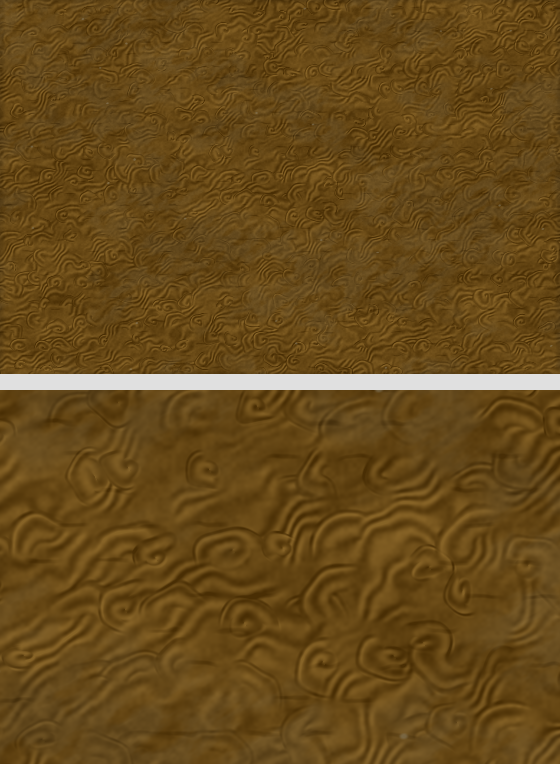
Top, the full canvas; bottom, a detail of the centre.
This pattern is drawn by a WebGL 1 fragment shader. Its source:

```glsl
precision highp float;
// Old gold brocade: embossed cloud scrolls, crescents and broken waves under worn, dusky smudges.

uniform vec2 u_resolution;

#define SCROLL_SIZE 0.056
#define RING_PERIOD 0.0165
#define BAND_PERIOD 0.019
#define BAND_WARP 0.062
#define RELIEF 0.20
#define SLOPE 0.15
#define BLOTCH 0.48
#define DARK_GOLD vec3(0.285, 0.180, 0.016)
#define LIGHT_GOLD vec3(0.505, 0.368, 0.138)
#define DUST vec3(-0.010, 0.008, 0.034)
#define FLECK vec3(0.56, 0.52, 0.42)

const float TAU = 6.28318;

float hash(vec2 p) {
  return fract(sin(dot(p, vec2(127.1, 311.7))) * 43758.5453);
}

vec2 hash2(vec2 p) {
  return vec2(hash(p), hash(p + 37.7));
}

float noise(vec2 p) {
  vec2 i = floor(p), f = fract(p);
  f = f * f * (3.0 - 2.0 * f);
  return mix(mix(hash(i), hash(i + vec2(1.0, 0.0)), f.x),
             mix(hash(i + vec2(0.0, 1.0)), hash(i + vec2(1.0, 1.0)), f.x), f.y);
}

float fbm(vec2 p) {
  float sum = 0.0, gain = 0.5;
  for (int i = 0; i < 4; i++) {
    sum += gain * noise(p);
    p = p * 2.03 + 17.3;
    gain *= 0.5;
  }
  return sum / 0.9375;
}

// S-shaped bands that rise to the right, broken into short swooshes
float bands(vec2 p) {
  float bend = noise(p * vec2(22.0, 15.0)) + 0.35 * noise(p * 48.0 + 9.0);
  float across = dot(p, vec2(-0.5, 0.86)) + BAND_WARP * bend;
  float broken = smoothstep(0.25, 0.6, noise(p * vec2(30.0, 42.0) + 80.0));
  return sin(TAU * across / BAND_PERIOD) * mix(0.15, 1.0, broken);
}

// Overlapping curls and crescents, one per jittered cell, laid over the bands
float relief(vec2 p) {
  float h = bands(p);
  p += 0.014 * vec2(noise(p * 38.0), noise(p * 38.0 + 50.0));
  vec2 q = p / SCROLL_SIZE;
  q.x += 0.3 * q.y;
  vec2 cell = floor(q);
  for (int y = 1; y >= -1; y--) {
    for (int x = -1; x <= 1; x++) {
      vec2 id = cell + vec2(float(x), float(y));
      vec2 rnd = hash2(id);
      vec2 d = q - id - 0.1 - 0.8 * rnd;
      d.x -= 0.3 * d.y;
      d.y *= 1.2;
      float crescent = step(0.45, hash(id + 11.9));
      float radius = mix(0.32, 0.62, hash(id + 5.3)) + 0.18 * crescent;
      float r = length(d) / radius;
      float angle = atan(d.y, d.x + 0.0001);
      float turn = (rnd.x < 0.5 ? 1.0 : -1.0) * (1.0 - crescent);
      float facing = cos(angle - 0.6 - 3.4 * rnd.y);
      float heart = (1.0 - smoothstep(0.35, 0.5, r)) * (1.0 - crescent);
      float arc = max(smoothstep(-0.2, 0.3, facing - 0.45 * crescent), heart);
      float mask = (1.0 - smoothstep(0.9, 1.0, r)) * arc;
      mask *= mix(1.0, smoothstep(0.2, 0.35, r), crescent);
      float rings = cos(TAU * length(d) * SCROLL_SIZE / RING_PERIOD + turn * angle);
      rings = mix(rings, -1.0, smoothstep(0.78, 0.9, r));
      h = mix(h, rings, mask);
    }
  }
  return h;
}

// Short level scratches; x is the dark cover, y the pale cover
vec2 scratches(vec2 p) {
  vec2 size = vec2(0.062, 0.031);
  p.x += 0.027 * floor(p.y / size.y);
  vec2 id = floor(p / size);
  vec2 rnd = hash2(id + 71.0);
  vec2 d = p - (id + 0.35 + 0.3 * rnd) * size;
  d.y += 0.15 * d.x * (rnd.x - 0.5) + 0.004 * (noise(p * 90.0) - 0.5);
  float dark = (1.0 - smoothstep(0.006, 0.02, abs(d.x))) * (1.0 - smoothstep(0.0005, 0.003, abs(d.y)));
  float pale = 1.0 - smoothstep(0.001, 0.004, length(vec2(d.x * 0.6 + d.y * 0.5, d.y - d.x * 0.5)));
  return vec2(dark * step(0.55, rnd.y), pale * step(0.97, rnd.x));
}

void main() {
  vec2 p = gl_FragCoord.xy / u_resolution.y;

  // Embossing lit from the upper left
  float h = relief(p);
  float slope = h - relief(p + 0.003 * vec2(-0.6, 0.8));

  // Worn areas lose relief and gain slanted smudges
  vec2 slant = vec2(dot(p, vec2(0.85, 0.53)), dot(p, vec2(-0.53, 0.85)));
  float worn = smoothstep(0.42, 0.68, fbm(p * vec2(7.0, 11.0) + 3.0));
  float smudge = fbm(slant * vec2(26.0, 52.0));
  float blotch = fbm(p * vec2(7.0, 15.0) + 21.0) - 0.5;
  float grain = noise(p * 150.0) + noise(p * 260.0 + 7.0) - 1.0;

  float tone = 0.57 + (RELIEF * h + SLOPE * slope) * mix(1.1, 0.6, worn);
  tone += BLOTCH * blotch + (smudge - 0.5) * mix(0.4, 0.75, worn) + 0.14 * grain;
  tone -= 0.22 * worn * smoothstep(0.55, 0.75, smudge);

  vec2 marks = scratches(p);
  tone -= 0.28 * marks.x;

  vec3 color = mix(DARK_GOLD, LIGHT_GOLD, clamp(tone, 0.0, 1.1));
  color += DUST * worn * smoothstep(0.3, 0.6, smudge);
  color = mix(color, FLECK, 0.5 * marks.y);

  // Slightly darker border
  vec2 uv = gl_FragCoord.xy / u_resolution;
  vec2 edge = min(uv, 1.0 - uv);
  color *= mix(0.88, 1.0, smoothstep(0.0, 0.012, min(edge.x, edge.y)));
  gl_FragColor = vec4(color, 1.0);
}
```
